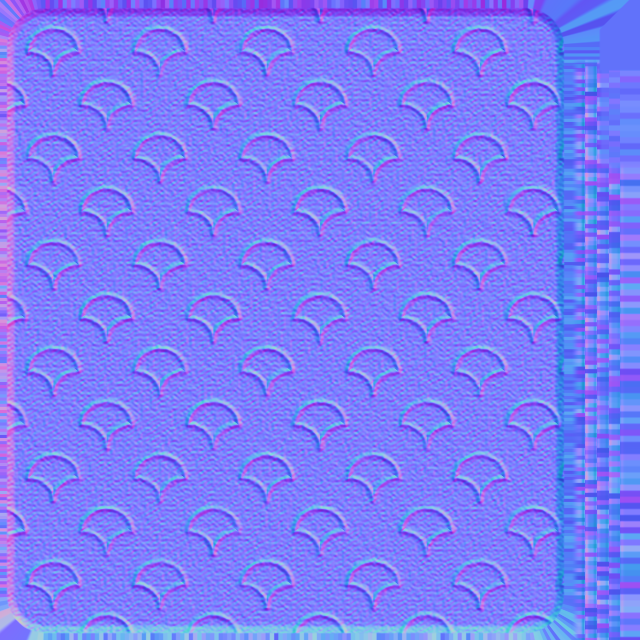
Reproduce this texture map procedurally as a WebGL 1 fragment shader.

```glsl
precision highp float;

uniform vec2 u_resolution;

#define REPEATS 6.0
#define MOTIF_RADIUS 0.234
#define MOTIF_SQUASH 1.1
#define RIDGE_WIDTH 0.0041
#define RIDGE_HEIGHT 0.0031
#define THREADS 128.0
#define WEAVE_HEIGHT 0.00021
#define GRAIN_HEIGHT 0.0011
#define BEVEL_HEIGHT 0.0105
#define PANEL_CENTER vec2(0.446, 0.499)
#define PANEL_HALF vec2(0.435, 0.488)
#define STREAKS 150.0

const float TAU = 6.2831853;
const float STEP = 0.0009;
const float PANEL_CORNER = 0.06;

float hash(vec2 p) {
  vec3 q = fract(p.xyx * vec3(0.1031, 0.1030, 0.0973));
  q += dot(q, q.yzx + 33.33);
  return fract((q.x + q.y) * q.z);
}

float noise(vec2 p) {
  vec2 i = floor(p), f = fract(p);
  f = f * f * (3.0 - 2.0 * f);
  float low = mix(hash(i), hash(i + vec2(1.0, 0.0)), f.x);
  float high = mix(hash(i + vec2(0.0, 1.0)), hash(i + 1.0), f.x);
  return mix(low, high, f.y);
}

// Random tilt in bands along t, from -1 to 1
vec2 streak(float t, float lane) {
  float i = floor(t), blend = smoothstep(0.3, 0.7, fract(t));
  vec2 a = vec2(hash(vec2(i, lane)), hash(vec2(i, lane + 7.0)));
  vec2 b = vec2(hash(vec2(i + 1.0, lane)), hash(vec2(i + 1.0, lane + 7.0)));
  return mix(a, b, blend) * 2.0 - 1.0;
}

// Outline of a fan: a half circle above two concave quarter circles
float fanDistance(vec2 p) {
  float r = MOTIF_RADIUS;
  p = vec2(abs(p.x), p.y * MOTIF_SQUASH);
  float ends = min(length(p - vec2(r, 0.0)), length(p + vec2(0.0, r)));
  float arch = p.y > 0.0 ? abs(length(p) - r) : ends;
  vec2 v = p - vec2(r, -r);
  float side = v.x < 0.0 && v.y > 0.0 ? abs(length(v) - r) : ends;
  return min(arch, side);
}

// Two interleaved grids make the staggered rows
float motifDistance(vec2 p) {
  vec2 cell = p * REPEATS - vec2(0.0, 0.018);
  float a = fanDistance(fract(cell + 0.5) - 0.5);
  float b = fanDistance(fract(cell) - 0.5);
  return min(a, b) / REPEATS;
}

vec2 cornerOffset(vec2 p) {
  return abs(p - PANEL_CENTER) - PANEL_HALF + PANEL_CORNER;
}

float panelDistance(vec2 p) {
  vec2 q = cornerOffset(p);
  return length(max(q, 0.0)) + min(max(q.x, q.y), 0.0) - PANEL_CORNER;
}

// Threads in dashed rows, crossed by a fine twill and loose grain
float weave(vec2 p) {
  float wobble = 0.9 * noise(p * 60.0);
  float twill = sin(TAU * (THREADS * p.y - 70.0 * p.x) + wobble);
  float rows = sin(TAU * THREADS * p.y + wobble) * (0.6 + 0.5 * sin(TAU * 96.0 * p.x));
  float grain = noise(p * vec2(210.0, 240.0));
  return WEAVE_HEIGHT * (0.8 * twill + rows) + GRAIN_HEIGHT * grain;
}

float height(vec2 p) {
  float d = motifDistance(p) / RIDGE_WIDTH;
  float wear = 0.75 + 0.45 * noise(p * 35.0);
  float ridge = RIDGE_HEIGHT * wear * exp(-d * d);
  float bevel = BEVEL_HEIGHT * smoothstep(-0.014, 0.008, panelDistance(p));
  return ridge + bevel + weave(p);
}

vec2 panelTilt(vec2 p) {
  vec2 e = vec2(STEP, 0.0);
  vec2 slope = vec2(height(p + e.xy) - height(p - e.xy),
                    height(p + e.yx) - height(p - e.yx)) / (2.0 * STEP);
  return vec2(-0.01, -0.01) - slope;
}

// Border streaks run outward from the nearest point of the panel edge
vec2 marginTilt(vec2 p) {
  vec2 outward = sign(p - PANEL_CENTER) * normalize(max(cornerOffset(p), 0.0) + 1e-5);
  vec2 edge = p - outward * panelDistance(p);
  vec2 jitter = streak((edge.x + 1.37 * edge.y) * STREAKS, 3.0);
  vec2 tilt = -outward * (0.36 + 0.3 * jitter.x) + 0.35 * jitter;

  // Side strip with vertical seams
  float lane = 0.0, seams = 0.0;
  for (int i = 0; i < 4; i++) {
    float d = (p.x - 0.914 - 0.0185 * float(i)) / 0.0035;
    lane += step(0.0, d);
    seams += d * exp(-d * d) * (1.6 - 0.35 * float(i));
  }
  float calm = smoothstep(0.935, 0.942, p.x) * smoothstep(0.73, 0.75, p.y);
  vec2 bands = streak(p.y * STREAKS * (1.1 - 0.1 * lane), 20.0 + lane);
  vec2 strip = vec2(-0.13, -0.02) + bands * mix(0.42, 0.2, calm);
  strip.x += seams * (1.0 - calm) * (0.7 + 0.6 * bands.y);
  float inStrip = smoothstep(0.892, 0.906, p.x) * (1.0 - smoothstep(0.89, 0.91, p.y));
  tilt = mix(tilt, strip, inStrip);

  // Flat patch beyond the upper right corner
  float flatPatch = smoothstep(0.935, 0.939, p.x) * smoothstep(0.888, 0.892, p.y)
                  * smoothstep(-0.019, -0.015, p.x - p.y);
  return mix(tilt, vec2(-0.25, -0.11), flatPatch);
}

void main() {
  vec2 p = gl_FragCoord.xy / u_resolution;
  float outside = smoothstep(-0.002, 0.002, panelDistance(p));
  vec2 tilt = mix(panelTilt(p), marginTilt(p), outside);
  vec3 normal = normalize(vec3(tilt, 1.0));
  gl_FragColor = vec4(normal * 0.5 + 0.5, 1.0);
}
```
